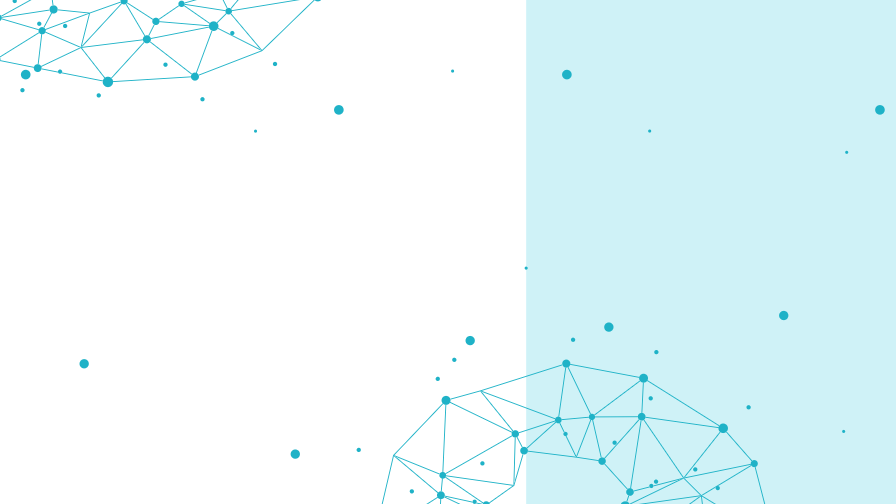
A Shadertoy shader for this background:

```glsl
const float SPOKES = 16.0;

vec2 hash2(vec2 v) {
    vec3 q = fract(v.xyx * vec3(0.1031, 0.1030, 0.0973));
    q += dot(q, q.yzx + 33.33);
    return fract((q.xx + q.yz) * q.zy);
}

float cover(float dist) {
    return clamp(0.5 - dist * iResolution.y, 0.0, 1.0);
}

float disc(vec2 p, vec2 center, float radius) {
    return cover(length(p - center) - radius);
}

float thread(vec2 p, vec2 a, vec2 b) {
    vec2 ab = b - a;
    float t = clamp(dot(p - a, ab) / dot(ab, ab), 0.0, 1.0);
    return cover(length(p - a - ab * t) - 0.0009);
}

// Jittered joint of a web; ring 0 is the rim
vec2 joint(float ring, float spoke, float seed) {
    vec2 h = hash2(vec2(mod(spoke, SPOKES) + seed, ring * 7.0 + seed)) - 0.5;
    float angle = (spoke + 0.5 * ring + 0.7 * h.x) * 6.28319 / SPOKES;
    float radius = 1.0 - 0.29 * ring + h.y * (0.06 + 0.1 * ring);
    return radius * vec2(cos(angle), sin(angle));
}

// Elliptical web of threads, joints and small satellites
float web(vec2 p, vec2 center, vec2 size, float seed) {
    p -= center;
    if (length(p / size) > 1.3) return 0.0;
    float ink = 0.0;
    for (float ring = 0.0; ring < 3.0; ring++) {
        for (float spoke = 0.0; spoke < SPOKES; spoke++) {
            vec2 a = joint(ring, spoke, seed) * size;
            ink = max(ink, thread(p, a, joint(ring, spoke + 1.0, seed) * size));
            if (ring < 2.0) {
                ink = max(ink, thread(p, a, joint(ring + 1.0, spoke, seed) * size));
                ink = max(ink, thread(p, a, joint(ring + 1.0, spoke - 1.0, seed) * size));
            }
            vec2 h = hash2(vec2(spoke + 31.0, ring + seed));
            if (h.x > 0.2) ink = max(ink, disc(p, a, mix(0.006, 0.0105, h.y)));
            vec2 drift = 0.05 * normalize(a) + 0.05 * (h - 0.5);
            if (h.y > 0.3) ink = max(ink, disc(p, a + drift, 0.0042));
        }
    }
    return ink;
}

// Loose dots strung along gentle waves
float looseDots(vec2 p) {
    float ink = 0.0;
    for (float i = 0.0; i < 5.0; i++) {
        vec2 low = vec2(0.167 + 0.347 * i + 0.083 * max(0.0, sin(1.047 * i)),
                        0.282 + 0.023 * i - 0.206 * exp(-4.0 * (i - 1.0) * (i - 1.0)));
        ink = max(ink, disc(p, low, 0.0092));
        if (i < 4.0) {
            vec2 high = vec2(0.051 + 0.565 * i + 0.065 * sin(2.094 * i),
                             0.817 + 0.035 * cos(3.14159 * i));
            vec2 speck = vec2(0.507 + 0.391 * i, 0.769 + 0.09 * sin(1.9 * i - 0.33));
            ink = max(ink, disc(p, high, 0.0095));
            ink = max(ink, disc(p, speck, 0.003));
        }
        if (i < 2.0) ink = max(ink, disc(p, vec2(1.044 + 0.63 * i, 0.468 - 0.324 * i), 0.003));
    }
    return ink;
}

void mainImage(out vec4 fragColor, in vec2 fragCoord) {
    vec2 p = fragCoord / iResolution.xy * vec2(16.0 / 9.0, 1.0);

    // White field with a pale panel on the right
    vec3 color = mix(vec3(1.0), vec3(0.81, 0.95, 0.97), cover(1.044 - p.x));

    // Lower dome, upper cluster, loose dots
    float ink = web(p, vec2(1.139, -0.053), vec2(0.39, 0.326), 3.0);
    ink = max(ink, web(p, vec2(0.243, 1.07), vec2(0.398, 0.232), 11.0));
    ink = max(ink, looseDots(p));

    fragColor = vec4(mix(color, vec3(0.12, 0.70, 0.78), ink), 1.0);
}
```
